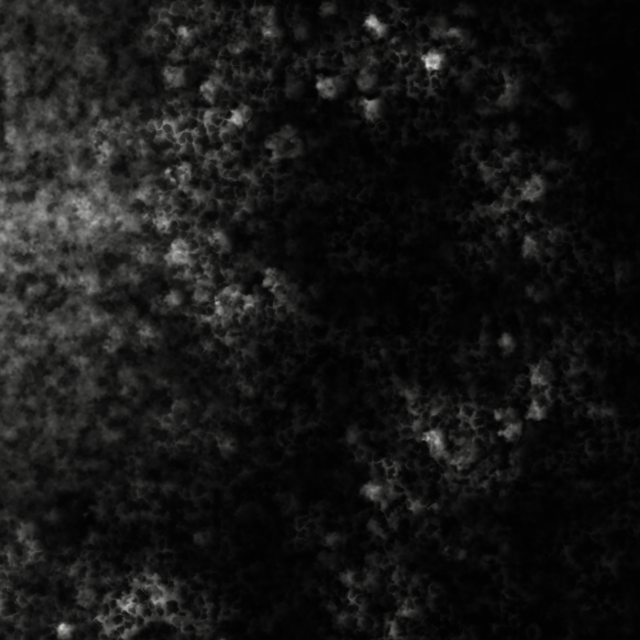
A three.js fragment shader for this texture:

```glsl
#define FLOOR_LEVEL 0.006
#define GROUND_LEVEL 0.10
#define HAZE_LEVEL 0.36
#define CLUMP_LEVEL 0.30
#define SPOT_LEVEL 1.05
#define GRAIN_SCALE 62.0
#define GRAIN_CONTRAST 2.3
#define CURL_SCALE 58.0
#define SPOT_SCALE 27.0
#define WARP_AMOUNT 0.10
#define TINT vec3(1.0, 1.0, 0.985)

varying vec2 vUv;

float hash(vec2 p) {
  vec3 q = fract(vec3(p.xyx) * 0.1031);
  q += dot(q, q.yzx + 33.33);
  return fract((q.x + q.y) * q.z);
}

vec2 hash2(vec2 p) {
  return vec2(hash(p), hash(p + 71.7));
}

float noise(vec2 p) {
  vec2 i = floor(p);
  vec2 f = fract(p);
  f = f * f * (3.0 - 2.0 * f);
  float low = mix(hash(i), hash(i + vec2(1.0, 0.0)), f.x);
  float high = mix(hash(i + vec2(0.0, 1.0)), hash(i + 1.0), f.x);
  return mix(low, high, f.y);
}

float fbm(vec2 p) {
  float sum = 0.0;
  float gain = 0.5;
  for (int i = 0; i < 3; i++) {
    sum += gain * noise(p);
    p = mat2(0.8, 0.6, -0.6, 0.8) * p * 1.9 + 17.3;
    gain *= 0.62;
  }
  return sum / 1.0;
}

// x: distance to the nearest cell point, y: soft spots of random brightness
vec2 cells(vec2 p) {
  vec2 i = floor(p);
  float nearest = 2.0;
  float spots = 0.0;
  for (int y = -1; y <= 1; y++) {
    for (int x = -1; x <= 1; x++) {
      vec2 cell = i + vec2(float(x), float(y));
      float d = length(cell + 0.15 + 0.7 * hash2(cell) - p);
      float strength = pow(hash(cell + 29.1), 5.0);
      nearest = min(nearest, d);
      spots = max(spots, strength * smoothstep(0.62, 0.18, d));
    }
  }
  return vec2(nearest, spots);
}

float softPatch(vec2 p, vec2 centre, vec2 radius) {
  vec2 d = (p - centre) / radius;
  return exp(-dot(d, d));
}

// Smooth glow along the left side, cut by dark hollows
float hazeField(vec2 p) {
  float haze = 0.8 * softPatch(p, vec2(0.0, 0.64), vec2(0.25, 0.48));
  haze += 0.45 * softPatch(p, vec2(0.09, 0.64), vec2(0.15, 0.14));
  haze *= 1.0 - 0.65 * softPatch(p, vec2(0.21, 0.54), vec2(0.08, 0.035));
  return haze * (1.0 - 0.9 * softPatch(p, vec2(0.2, 0.17), vec2(0.17, 0.1)));
}

// Broken clusters scattered over the dark ground
float clumpField(vec2 p) {
  float clump = 0.7 * softPatch(p, vec2(0.29, 0.66), vec2(0.12, 0.3));
  clump += 0.35 * softPatch(p, vec2(0.4, 0.86), vec2(0.14, 0.12));
  clump += 0.75 * softPatch(p, vec2(0.63, 0.91), vec2(0.12, 0.08));
  clump += 0.6 * softPatch(p, vec2(0.83, 0.63), vec2(0.09, 0.17));
  clump += 0.95 * softPatch(p, vec2(0.68, 0.29), vec2(0.08, 0.1));
  clump += 0.6 * softPatch(p, vec2(0.8, 0.37), vec2(0.1, 0.06));
  clump += 0.85 * softPatch(p, vec2(0.2, 0.06), vec2(0.13, 0.09));
  clump += 0.6 * softPatch(p, vec2(0.04, 0.1), vec2(0.05, 0.12));
  return clump + 0.6 * softPatch(p, vec2(0.6, 0.09), vec2(0.08, 0.08));
}

void main() {
  // Ragged outlines from two scales of warp
  vec2 warp = vec2(fbm(vUv * 9.0), fbm(vUv * 9.0 + 41.0)) - 0.5;
  vec2 p = vUv + WARP_AMOUNT * warp;
  float haze = hazeField(p);
  float clump = clumpField(p + WARP_AMOUNT * warp);

  // Crisp speckle, wider blotches, curled cell rims and round spots
  float grain = fbm(vUv * GRAIN_SCALE);
  float speckle = max(0.5 + GRAIN_CONTRAST * (grain - 0.5), 0.0);
  float blotch = smoothstep(0.25, 0.75, fbm(vUv * 15.0 + 5.0));
  vec2 bend = vec2(grain, fbm(vUv * GRAIN_SCALE + 63.0)) - 0.5;
  float rim = smoothstep(0.15, 0.6, cells(vUv * CURL_SCALE + 1.2 * bend).x);
  float spots = cells(vUv * SPOT_SCALE + 0.7 * bend).y;

  // Layer the light over the near black ground, darkest at the upper right
  float shade = 1.0 - 0.8 * softPatch(p, vec2(0.98, 0.92), vec2(0.2, 0.4));
  shade *= 1.0 - 0.7 * softPatch(p, vec2(0.38, 0.13), vec2(0.2, 0.1));
  float light = FLOOR_LEVEL + GROUND_LEVEL * shade * speckle * (0.15 + 0.6 * blotch * rim);
  light += HAZE_LEVEL * haze * (0.26 + 0.58 * speckle + 0.36 * blotch - 0.1 * rim);
  light += CLUMP_LEVEL * clump * (0.15 + blotch) * (0.2 + 0.9 * speckle) * (0.25 + 0.85 * rim);
  light += SPOT_LEVEL * spots * (0.2 * haze + 0.8 * clump) * (0.35 + 0.8 * speckle);

  gl_FragColor = vec4(light * TINT, 1.0);
}
```
